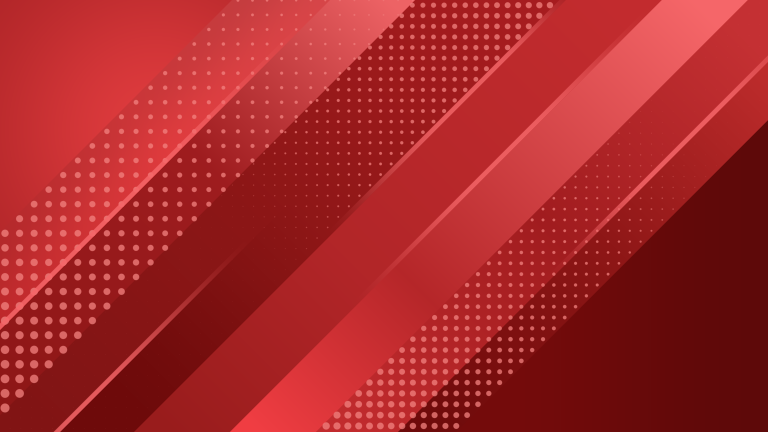
This background is drawn by a Shadertoy shader. Its source:

```glsl
// Stripe edges, measured across the diagonal (x - y, in canvas heights)
const float EDGE_PALE = -0.463, EDGE_FOLD = -0.236, EDGE_DEEP = -0.039;
const float EDGE_SHADE = 0.139, EDGE_RED = 0.310, EDGE_BRIGHT = 0.532;
const float EDGE_DOTTED = 0.731, EDGE_LOWER = 0.921, EDGE_CORNER = 1.056;

const vec3 GLOW = vec3(0.87, 0.23, 0.24);
const vec3 RED = vec3(0.71, 0.15, 0.16);
const vec3 CRIMSON = vec3(0.57, 0.09, 0.09);
const vec3 MAROON = vec3(0.43, 0.04, 0.04);
const vec3 PINK = vec3(0.96, 0.40, 0.41);
const vec3 DOT_PINK = vec3(0.95, 0.51, 0.50);

const vec2 GLOW_CENTRE = vec2(0.36, 0.70);
const float GLOW_RADIUS = 0.56;
const float LINE_WIDTH = 0.015;
const float DOT_OPACITY = 0.75;

// Three-colour gradient with stops at x, y and z
vec3 ramp(float t, vec3 stops, vec3 a, vec3 b, vec3 c) {
    vec3 low = mix(a, b, clamp((t - stops.x) / (stops.y - stops.x), 0.0, 1.0));
    return mix(low, c, clamp((t - stops.y) / (stops.z - stops.y), 0.0, 1.0));
}

// Paints everything beyond a diagonal edge
void stripe(inout vec3 col, float across, float edge, float px, vec3 paint) {
    col = mix(col, paint, smoothstep(-px, px, across - edge));
}

// Thin highlight just before an edge; fade = start, full, full, end
void highlight(inout vec3 col, vec2 diag, float edge, vec4 fade, float px) {
    float x = diag.x - edge;
    float body = smoothstep(-LINE_WIDTH - px, -LINE_WIDTH + px, x)
               * (1.0 - smoothstep(-px, px, x));
    float along = smoothstep(fade.x, fade.y, diag.y)
                * (1.0 - smoothstep(fade.z, fade.w, diag.y));
    col = mix(col, PINK, 0.85 * body * along);
}

// Dot grid kept between two edges; size = start, end, first and last radius
void dots(inout vec3 col, vec2 p, vec2 anchor, float pitch, vec2 edges,
          vec4 size, float px) {
    vec2 centre = anchor + pitch * floor((p - anchor) / pitch + 0.5);
    float across = centre.x - centre.y;
    float t = clamp((centre.x + centre.y - size.x) / (size.y - size.x), 0.0, 1.0);
    float radius = mix(size.z, size.w, t);
    float inside = step(edges.x, across) * step(across, edges.y);
    float disc = 1.0 - smoothstep(radius - px, radius + px, length(p - centre));
    float visible = smoothstep(0.0, 0.003, radius);
    col = mix(col, DOT_PINK, DOT_OPACITY * inside * disc * visible);
}

void mainImage(out vec4 fragColor, in vec2 fragCoord) {
    vec2 p = fragCoord / iResolution.y;
    float px = 0.7 / iResolution.y;
    float edgePx = 1.4 * px;
    vec2 diag = vec2(p.x - p.y, p.x + p.y);
    float d = diag.x, s = diag.y;

    // Glowing upper left field
    float glow = smoothstep(0.0, GLOW_RADIUS, length(p - GLOW_CENTRE));
    vec3 col = mix(GLOW, RED * 0.97, glow);

    // Pale stripe and its folded lower half
    vec3 pale = ramp(s, vec3(0.25, 1.05, 1.75), RED, GLOW * 0.96, vec3(0.80, 0.26, 0.27));
    pale *= mix(0.95, 1.05, smoothstep(EDGE_PALE, EDGE_FOLD, d));
    stripe(col, d, EDGE_PALE, edgePx, pale);
    stripe(col, d, EDGE_FOLD, edgePx,
        ramp(s, vec3(0.05, 1.1, 1.9), CRIMSON * 0.97, vec3(0.62, 0.11, 0.12), PINK * 0.97));

    // Deep stripe, shaded at its lower end
    vec3 deep = ramp(s, vec3(0.15, 1.1, 2.1), CRIMSON * 0.89, CRIMSON * 0.96,
                     vec3(0.65, 0.11, 0.12));
    stripe(col, d, EDGE_DEEP, edgePx, deep);
    stripe(col, d, EDGE_SHADE, edgePx, mix(MAROON, deep, smoothstep(0.3, 1.25, s)));

    // Red and bright stripes
    stripe(col, d, EDGE_RED, edgePx,
        ramp(s, vec3(0.4, 1.2, 2.4), vec3(0.60, 0.11, 0.11), RED * 0.98,
             vec3(0.76, 0.17, 0.18)));
    stripe(col, d, EDGE_BRIGHT, edgePx,
        ramp(s, vec3(0.6, 1.3, 2.6), vec3(0.94, 0.24, 0.26), RED, PINK));

    // Dotted stripe and its darker lower half
    stripe(col, d, EDGE_DOTTED, edgePx,
        ramp(s, vec3(0.8, 1.75, 2.65), vec3(0.76, 0.17, 0.18), vec3(0.63, 0.11, 0.12),
             vec3(0.77, 0.19, 0.20)));
    stripe(col, d, EDGE_LOWER, edgePx,
        ramp(s, vec3(1.0, 1.85, 2.6), MAROON, CRIMSON * 0.98, vec3(0.74, 0.17, 0.17)));

    // Dark corner
    stripe(col, d, EDGE_CORNER, edgePx,
        mix(MAROON * 1.06, MAROON * 0.86, smoothstep(1.15, 1.75, p.x)));

    // Dot grids
    dots(col, p, vec2(0.0116, 0.0556), 0.0337, vec2(EDGE_PALE, EDGE_DEEP),
         vec4(0.05, 1.85, 0.0105, 0.0018), px);
    dots(col, p, vec2(1.273, 0.988), 0.0245, vec2(EDGE_DEEP, EDGE_RED - LINE_WIDTH),
         vec4(1.0, 2.25, 0.0005, 0.0073), px);
    dots(col, p, vec2(0.755, 0.014), 0.0251, vec2(EDGE_DOTTED, EDGE_CORNER),
         vec4(0.75, 2.3, 0.0085, 0.0005), px);

    // Edge highlights
    highlight(col, diag, EDGE_FOLD, vec4(-0.2, 0.3, 0.9, 1.7), edgePx);
    highlight(col, diag, EDGE_SHADE, vec4(-0.2, 0.2, 0.3, 1.05), edgePx);
    highlight(col, diag, EDGE_RED, vec4(1.2, 1.75, 2.0, 2.4), edgePx);
    highlight(col, diag, EDGE_BRIGHT, vec4(1.1, 1.7, 1.9, 2.5), edgePx);
    highlight(col, diag, EDGE_LOWER, vec4(1.6, 2.1, 2.4, 2.9), edgePx);

    fragColor = vec4(col, 1.0);
}
```
